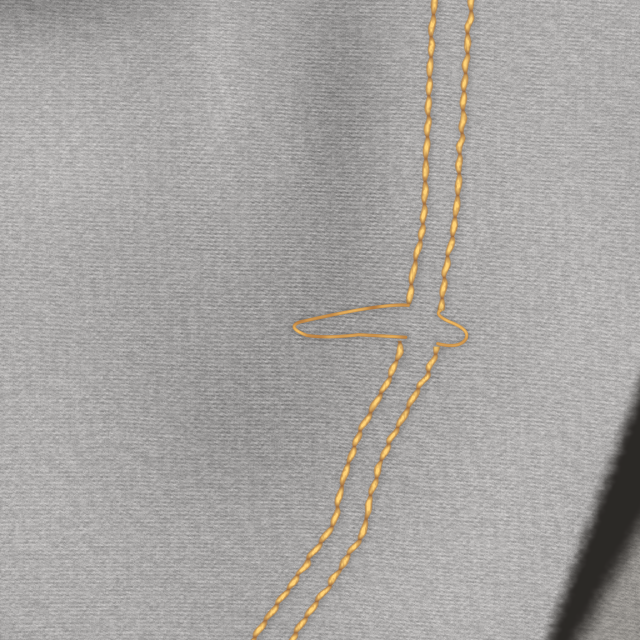
A three.js fragment shader for this texture:

```glsl
// Grey knit cloth with two orange stitched seams, loose thread loops and a dark hem gap
varying vec2 vUv;

float hash(vec2 p) {
  return fract(sin(dot(p, vec2(127.1, 311.7))) * 43758.5453);
}

float noise(vec2 p) {
  vec2 i = floor(p), f = fract(p);
  f = f * f * (3.0 - 2.0 * f);
  return mix(mix(hash(i), hash(i + vec2(1, 0)), f.x),
             mix(hash(i + vec2(0, 1)), hash(i + vec2(1, 1)), f.x), f.y);
}

float ramp(float y, float a, float b) {
  return clamp((y - a) / (b - a), 0.0, 1.0);
}

// Soft elliptical spot used for folds and highlights
float spot(vec2 p, vec2 center, vec2 size) {
  vec2 q = (p - center) / size;
  return exp(-dot(q, q));
}

// Horizontal position of each seam at height y
float leftSeam(float y) {
  return 0.395 + 0.126 * ramp(y, 0.0, 0.18) + 0.015 * ramp(y, 0.18, 0.251)
    + 0.027 * ramp(y, 0.251, 0.329) + 0.039 * ramp(y, 0.329, 0.395)
    + 0.023 * ramp(y, 0.395, 0.45) + 0.013 * ramp(y, 0.469, 0.523)
    + 0.009 * ramp(y, 0.523, 0.577) + 0.014 * ramp(y, 0.577, 0.648)
    + 0.017 * ramp(y, 0.648, 1.0);
}

float rightSeam(float y) {
  return 0.456 + 0.113 * ramp(y, 0.0, 0.167) + 0.010 * ramp(y, 0.167, 0.225)
    + 0.017 * ramp(y, 0.225, 0.284) + 0.029 * ramp(y, 0.284, 0.342)
    + 0.039 * ramp(y, 0.342, 0.408) + 0.018 * ramp(y, 0.408, 0.453)
    + 0.006 * ramp(y, 0.453, 0.513) + 0.009 * ramp(y, 0.513, 0.577)
    + 0.015 * ramp(y, 0.577, 0.661) + 0.024 * ramp(y, 0.661, 1.0);
}

// Distance to a quadratic curve, walked in short segments
float curve(vec2 p, vec2 a, vec2 b, vec2 c) {
  float d = 1.0;
  vec2 from = a;
  for (int i = 1; i <= 10; i++) {
    float t = float(i) / 10.0;
    vec2 to = mix(mix(a, b, t), mix(b, c, t), t);
    vec2 e = to - from, q = p - from;
    d = min(d, length(q - e * clamp(dot(q, e) / dot(e, e), 0.0, 1.0)));
    from = to;
  }
  return d;
}

// Twisted cord along a seam: bright beads joined by thin brown thread
vec3 sew(vec3 col, vec2 p, float x, float slope, float low, float high) {
  float gate = 1.0 - smoothstep(low - 0.003, low, p.y) * (1.0 - smoothstep(high, high + 0.003, p.y));
  float d = (p.x - x) / sqrt(1.0 + slope * slope);
  float phase = (p.y + 0.4 * x) / 0.033 + 0.5 * noise(vec2(p.y * 18.0, low * 90.0));
  float f = fract(phase), bead = sin(3.14159 * f);
  d += (0.5 - f) * 0.0035 * bead + (noise(vec2(p.y * 70.0, low * 50.0)) - 0.5) * 0.004;
  float width = 0.0024 + 0.0030 * bead;
  float mask = 1.0 - smoothstep(width - 0.0015, width + 0.0015, abs(d));
  float sheen = 1.2 * bead * exp(-pow(d / 0.0042, 2.0));
  sheen *= 0.65 + 0.6 * noise(p * vec2(380.0, 230.0));
  vec3 thread = mix(vec3(0.62, 0.42, 0.24), vec3(1.0, 0.83, 0.47), clamp(sheen, 0.0, 1.0));
  col *= 1.0 - 0.12 * gate * exp(-pow((d - 0.003) / 0.008, 2.0));
  return mix(col, thread, mask * gate);
}

void main() {
  vec2 p = vUv;

  // Broad folds and light
  float light = 0.655 + 0.04 * (noise(p * vec2(5.0, 4.0) + 3.0) - 0.5);
  light += 0.05 * spot(p, vec2(0.10, 0.75), vec2(0.20, 0.16));
  light += 0.04 * spot(p, vec2(0.88, 0.52), vec2(0.16, 0.40));
  light += 0.04 * spot(p, vec2(0.72, 0.10), vec2(0.16, 0.20));
  light += 0.04 * spot(p, vec2(0.06, 0.22), vec2(0.18, 0.25));
  light += 0.04 * spot(p, vec2(0.34, 0.92), vec2(0.035, 0.16));
  light -= 0.10 * spot(p, vec2(0.53, 0.84), vec2(0.075, 0.24));
  light -= 0.06 * spot(p, vec2(0.43, 0.52), vec2(0.16, 0.18));
  light -= 0.05 * spot(p, vec2(0.38, 0.33), vec2(0.13, 0.12));
  light -= 0.13 * spot(p, vec2(0.04, 1.02), vec2(0.20, 0.07));

  // Knit rows broken into short dark dashes, with fine fibres
  float row = p.y + 0.05 * p.x + 0.008 * noise(p * 6.0) - 0.10 * p.x * (1.0 - p.x) * (1.0 - p.y);
  float column = p.x * 110.0 + row * 75.0 + noise(p * 9.0);
  float ribs = sin(6.28318 * row * 155.0 + 0.5 * sin(6.28318 * column));
  float dash = 0.65 + 0.35 * sin(6.28318 * column);
  float sharp = 0.6 + 0.4 * spot(p, vec2(0.52, 0.56), vec2(0.32, 0.40));
  float patchy = 0.5 + noise(p * vec2(60.0, 110.0));
  light += sharp * patchy * dash * 0.075 * ribs;
  light += 0.10 * (noise(vec2(p.x * 190.0, row * 340.0)) - 0.5);
  light += 0.06 * (hash(floor(p * 512.0)) - 0.5) + 0.02 * (noise(p * 70.0) - 0.5);
  vec3 col = light * vec3(1.01, 1.0, 0.995);

  // Soft gap beyond the hem and the cloth below it
  float fuzz = 0.006 * (noise(p * 130.0) - 0.5);
  float hem = p.x - 0.853 - 0.365 * p.y + fuzz;
  float under = p.x - 0.898 - 0.56 * p.y + fuzz;
  vec3 gap = mix(vec3(0.17, 0.16, 0.15), col * vec3(0.86, 0.85, 0.83), smoothstep(-0.02, 0.035, under));
  col = mix(col, gap, smoothstep(-0.016, 0.020, hem));

  // Two seams, open where the loops pull out
  float xl = leftSeam(p.y), xr = rightSeam(p.y);
  col = sew(col, p, xl, (leftSeam(p.y + 0.006) - leftSeam(p.y - 0.006)) / 0.012, 0.469, 0.523);
  col = sew(col, p, xr, (rightSeam(p.y + 0.006) - rightSeam(p.y - 0.006)) / 0.012, 0.460, 0.513);

  // Loose thread: long loop to the left, short one to the right
  float d = curve(p, vec2(0.638, 0.523), vec2(0.600, 0.527), vec2(0.469, 0.497));
  d = min(d, curve(p, vec2(0.469, 0.497), vec2(0.446, 0.489), vec2(0.479, 0.476)));
  d = min(d, curve(p, vec2(0.479, 0.476), vec2(0.510, 0.471), vec2(0.560, 0.477)));
  d = min(d, curve(p, vec2(0.560, 0.477), vec2(0.600, 0.475), vec2(0.634, 0.473)));
  d = min(d, curve(p, vec2(0.688, 0.515), vec2(0.678, 0.508), vec2(0.703, 0.497)));
  d = min(d, curve(p, vec2(0.703, 0.497), vec2(0.737, 0.484), vec2(0.727, 0.469)));
  d = min(d, curve(p, vec2(0.727, 0.469), vec2(0.716, 0.455), vec2(0.684, 0.463)));
  vec3 strand = mix(vec3(0.70, 0.47, 0.24), vec3(1.0, 0.80, 0.42), noise(p * 60.0) * (1.0 - d / 0.005));
  col *= 1.0 - 0.15 * exp(-d * d / 0.00004);
  col = mix(col, strand, 1.0 - smoothstep(0.0014, 0.0036, d));

  gl_FragColor = vec4(col, 1.0);
}
```
